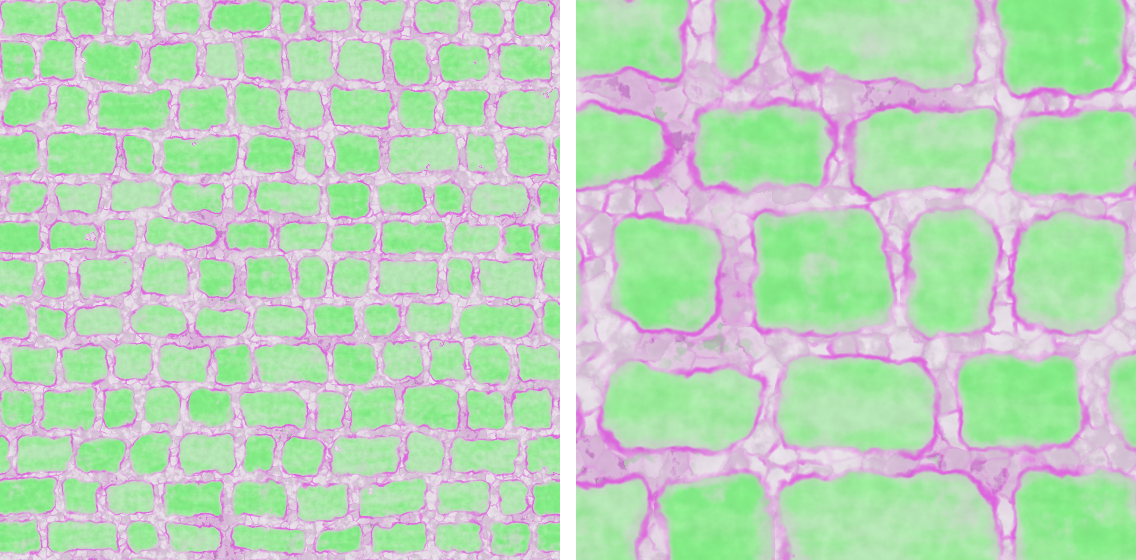
Left: the whole. Right: its middle third, enlarged.
Reproduce this texture procedurally as a three.js fragment shader.

```glsl
varying vec2 vUv;

const float ROWS = 13.0;
const float MIN_COLS = 9.0;
const float ROW_JITTER = 0.32;
const float COL_JITTER = 0.56;
const float MIN_GAP = 0.0055;
const float GAP_SPREAD = 0.005;
const float CORNER = 0.017;
const float ROUGHNESS = 0.011;
const float PEBBLES = 60.0;

const vec3 VIVID_GREEN = vec3(0.51, 0.92, 0.52);
const vec3 GREEN = vec3(0.60, 0.92, 0.60);
const vec3 PALE_GREEN = vec3(0.71, 0.90, 0.71);
const vec3 GREY = vec3(0.78, 0.83, 0.78);
const vec3 CHALK = vec3(0.90, 0.87, 0.90);
const vec3 DUST = vec3(0.84, 0.77, 0.84);
const vec3 ROSE = vec3(0.86, 0.64, 0.86);
const vec3 MAGENTA = vec3(0.87, 0.36, 0.87);
const vec3 PLUM = vec3(0.70, 0.38, 0.71);
const vec3 MOSS = vec3(0.60, 0.74, 0.60);

float hash(vec2 p) {
  vec3 q = fract(p.xyx * 0.1031);
  q += dot(q, q.yzx + 33.33);
  return fract((q.x + q.y) * q.z);
}

float corner(vec2 cell, vec2 f, vec2 o, vec2 cells, float seed) {
  float a = 6.28318 * hash(mod(cell + o, cells) + seed * 17.3);
  return dot(vec2(cos(a), sin(a)), f - o);
}

// Gradient noise that wraps after a whole number of cells
float noise(vec2 uv, vec2 cells, float seed) {
  vec2 p = uv * cells, i = floor(p), f = p - i;
  vec2 u = f * f * f * (f * (f * 6.0 - 15.0) + 10.0);
  vec2 e = vec2(1.0, 0.0);
  float low = mix(corner(i, f, e.yy, cells, seed), corner(i, f, e.xy, cells, seed), u.x);
  float high = mix(corner(i, f, e.yx, cells, seed), corner(i, f, e.xx, cells, seed), u.x);
  return 1.4 * mix(low, high, u.y);
}

float fbm(vec2 uv, vec2 cells, float seed) {
  float sum = 0.0, amp = 0.5;
  for (int k = 0; k < 4; k++) {
    sum += amp * noise(uv, cells, seed + float(k));
    cells *= 2.0;
    amp *= 0.5;
  }
  return sum;
}

// Jittered course or joint position, periodic in count
float edge(float i, float count, float jitter, float seed) {
  return i + jitter * (hash(vec2(mod(i, count), seed)) - 0.5);
}

// Index of the jittered interval that holds x
float interval(float x, float count, float jitter, float seed) {
  float i = floor(x);
  if (x < edge(i, count, jitter, seed)) return i - 1.0;
  if (x >= edge(i + 1.0, count, jitter, seed)) return i + 1.0;
  return i;
}

// Signed distance to the stone in this cell; id receives its key
float stone(vec2 uv, out vec2 id) {
  float y = uv.y * ROWS;
  float r = interval(y, ROWS, ROW_JITTER, 3.0);
  float row = mod(r, ROWS);
  float cols = MIN_COLS + floor(3.0 * hash(vec2(row, 41.0)));
  float x = uv.x * cols + hash(vec2(row, 57.0));
  float seed = row + 70.0;
  float c = interval(x, cols, COL_JITTER, seed);
  id = vec2(mod(c, cols), row);

  vec2 lo = vec2(edge(c, cols, COL_JITTER, seed), edge(r, ROWS, ROW_JITTER, 3.0));
  vec2 hi = vec2(edge(c + 1.0, cols, COL_JITTER, seed), edge(r + 1.0, ROWS, ROW_JITTER, 3.0));
  vec2 scale = vec2(cols, ROWS);
  vec2 q = (vec2(x, y) - 0.5 * (lo + hi)) / scale;
  q += 0.14 * (vec2(hash(id + 11.0), hash(id + 23.0)) - 0.5) * q.yx;
  float gap = MIN_GAP + GAP_SPREAD * hash(id + 31.0);
  float radius = CORNER * (0.5 + 0.6 * hash(id + 37.0));
  vec2 b = abs(q) - 0.5 * (hi - lo) / scale + gap + radius;
  return length(max(b, 0.0)) + min(max(b.x, b.y), 0.0) - radius;
}

// Wrapping Voronoi: x is the width to the nearest seam, y a random key
vec2 pebbles(vec2 uv) {
  vec2 p = uv * PEBBLES, i = floor(p);
  float near = 9.0, next = 9.0, key = 0.0;
  for (int k = 0; k < 9; k++) {
    vec2 cell = i + vec2(mod(float(k), 3.0), floor(float(k) / 3.0)) - 1.0;
    vec2 w = mod(cell, PEBBLES);
    float d = length(cell + vec2(hash(w + 5.0), hash(w + 91.0)) - p);
    if (d < near) { next = near; near = d; key = hash(w + 133.0); }
    else next = min(next, d);
  }
  return vec2(next - near, key);
}

void main() {
  vec2 uv = vUv;
  vec2 sway = vec2(noise(uv, vec2(6.0), 1.0), noise(uv, vec2(6.0), 2.0));
  vec2 ripple = vec2(noise(uv, vec2(26.0), 3.0), noise(uv, vec2(26.0), 4.0));
  float grain = fbm(uv, vec2(90.0), 5.0);
  float blotch = fbm(uv, vec2(22.0), 11.0);
  float soil = smoothstep(0.08, 0.42, fbm(uv, vec2(9.0), 17.0));

  // Worn outline with occasional chips
  vec2 id;
  float d = stone(uv + 0.009 * sway + 0.0025 * ripple, id);
  d += ROUGHNESS * fbm(uv, vec2(34.0), 23.0) + 0.002 * grain;
  d += 0.035 * smoothstep(0.38, 0.62, blotch) + 0.002 * soil;

  // Stone face: own tint, streaks, chalky patches and a grey rim
  float streak = fbm(uv, vec2(12.0, 44.0), 29.0);
  float tone = hash(id + 47.0) + 0.9 * streak + 0.5 * blotch + 0.25 * grain;
  vec3 face = mix(VIVID_GREEN, GREEN, smoothstep(-0.1, 0.4, tone));
  face = mix(face, PALE_GREEN, smoothstep(0.35, 0.95, tone));
  float rim = smoothstep(-0.008, 0.0, d + 0.009 * blotch);
  float patches = smoothstep(0.2, 0.5, fbm(uv, vec2(18.0), 37.0) + 0.25 * grain);
  face = mix(face, GREY, max(0.85 * rim, 0.7 * patches));
  face *= 1.0 + 0.06 * grain;

  // Mortar: chalk lumps, rosy seams and soiled pits
  vec2 lump = pebbles(uv + 0.004 * ripple + 0.005 * grain);
  float seam = 1.0 - smoothstep(0.03, 0.24, lump.x);
  float stain = smoothstep(-0.2, 0.35, fbm(uv, vec2(30.0), 43.0) + 0.3 * soil);
  vec3 mortar = mix(DUST, CHALK, smoothstep(0.1, 0.7, lump.y + grain));
  mortar = mix(mortar, ROSE, max(seam * (0.25 + 0.6 * stain), 0.5 * soil));
  mortar = mix(mortar, MAGENTA, 0.6 * seam * stain * smoothstep(-0.1, 0.3, grain));
  float pit = smoothstep(0.05, 0.3, grain) * soil;
  mortar = mix(mortar, mix(PLUM, MOSS, step(0.6, lump.y)), 0.7 * pit);
  mortar *= 1.0 + 0.07 * grain;

  // Broken magenta line around each stone
  vec3 color = mix(face, mortar, smoothstep(-0.0012, 0.0012, d));
  float outline = smoothstep(-0.002, 0.0008, d) * (1.0 - smoothstep(0.0012, 0.0042, d));
  color = mix(color, MAGENTA, outline * (0.2 + 0.7 * stain));
  gl_FragColor = vec4(color, 1.0);
}
```
